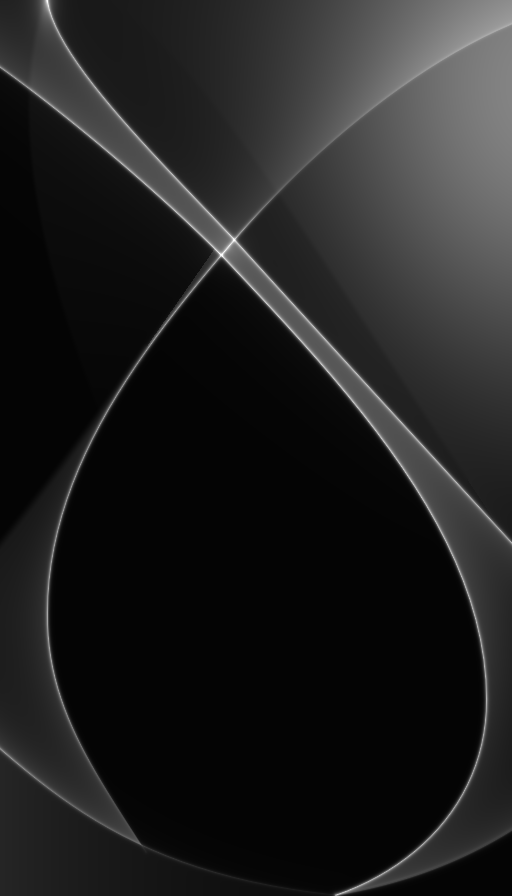
This background is drawn by a Shadertoy shader. Its source:

```glsl
// Monochrome ribbons of light: thin bright curves cross and close into a dark drop.
// Each curve is a chain of cubic arcs giving a signed distance; the signs mask
// translucent veils, and falloffs of the distances add rims and soft glows.

// Signed distance to a cubic arc, positive on the left of its travel.
float arc(vec2 p, vec2 a, vec2 b, vec2 c, vec2 d) {
    const int STEPS = 24;
    float nearest = 1e3, side = 1.0;
    vec2 from = a;
    for (int i = 1; i <= STEPS; i++) {
        float t = float(i) / float(STEPS), s = 1.0 - t;
        vec2 to = s*s*s*a + 3.0*s*s*t*b + 3.0*s*t*t*c + t*t*t*d;
        vec2 e = to - from, w = p - from;
        float dist = length(w - e * clamp(dot(w, e) / dot(e, e), 0.0, 1.0));
        if (dist < nearest) {
            nearest = dist;
            side = e.x * w.y - e.y * w.x < 0.0 ? -1.0 : 1.0;
        }
        from = to;
    }
    return nearest * side;
}

float closer(float a, float b) { return abs(a) < abs(b) ? a : b; }

float glow(float d, float width) { return exp(-abs(d) / width); }

// Soft mask of the positive side of a curve.
float cover(float d, float blur) { return smoothstep(-blur, blur, d); }

void mainImage(out vec4 fragColor, in vec2 fragCoord) {
    vec2 p = fragCoord / iResolution.y;
    float edge = max(0.001, 0.75 / iResolution.y);

    // Main curves
    vec2 knot = vec2(0.247, 0.715), cross2 = vec2(0.264, 0.730);
    vec2 belly = vec2(0.543, 0.219), hip = vec2(0.053, 0.316), foot = vec2(0.375, 0.001);

    float drop = arc(p, vec2(-0.026, 0.943), vec2(0.052, 0.891), vec2(0.169, 0.793), knot);
    drop = closer(drop, arc(p, knot, vec2(0.391, 0.5625), vec2(0.543, 0.401), belly));
    drop = closer(drop, arc(p, belly, vec2(0.543, 0.115), vec2(0.475, 0.036), foot));

    float diagonal = arc(p, vec2(0.052, 1.007), vec2(0.055, 0.941), vec2(0.169, 0.831), cross2);
    diagonal = closer(diagonal, arc(p, cross2, vec2(0.371, 0.612), vec2(0.478, 0.496), vec2(0.586, 0.378)));

    float sweep = arc(p, vec2(0.586, 0.979), vec2(0.462, 0.932), vec2(0.332, 0.818), knot);
    sweep = closer(sweep, arc(p, knot, vec2(0.146, 0.596), vec2(0.053, 0.466), hip));
    sweep = closer(sweep, arc(p, hip, vec2(0.052, 0.212), vec2(0.104, 0.141), vec2(0.163, 0.049)));

    // Lower rims and faint folds
    float lowerLeft = arc(p, vec2(-0.020, 0.182), vec2(0.078, 0.095), vec2(0.169, 0.023), foot);
    float lowerRight = arc(p, vec2(0.586, 0.083), vec2(0.521, 0.039), vec2(0.449, 0.013), foot);
    float veilTop = arc(p, vec2(-0.020, 0.368), vec2(0.039, 0.440), vec2(0.098, 0.518), vec2(0.163, 0.612));
    float foldLeft = arc(p, vec2(0.052, 1.007), vec2(-0.013, 0.818), vec2(0.091, 0.557), vec2(0.228, 0.284));
    float foldRight = arc(p, vec2(0.104, 1.007), vec2(0.208, 0.961), vec2(0.313, 0.779), vec2(0.521, 0.466));

    // Masks of the regions between the curves
    float outside = cover(drop, edge);
    float sky = cover(diagonal, edge);
    float aboveSweep = cover(-sweep, edge);
    float ground = cover(-lowerLeft, edge);
    float band = outside * (1.0 - sky) * cover(-lowerRight, 2.0 * edge);
    float leftVeil = (1.0 - outside) * aboveSweep * cover(-veilTop, 0.006) * (1.0 - ground);
    float inner = (1.0 - outside) * (1.0 - ground);

    // Dark ground with a faint lift beside the folds
    float light = 0.016;
    light += inner * aboveSweep * 0.03 * cover(foldLeft, 0.003) * smoothstep(0.4, 0.85, p.y);
    light += inner * 0.035 * glow(drop, 0.04) * smoothstep(0.35, 0.65, p.y);

    // Upper right wash
    vec2 fromLamp = (p - vec2(0.612, 0.883)) * vec2(1.0, 0.75) / 0.263;
    float wash = 0.45 * exp(-dot(fromLamp, fromLamp));
    wash *= mix(0.8, 1.0, cover(foldRight, 0.004));
    wash += 0.07 * smoothstep(0.55, 1.0, p.y);
    wash += 0.12 * aboveSweep * glow(sweep, 0.05);
    wash += 0.03 * glow(diagonal, 0.02);
    light += sky * wash;

    // Bright band between the drop and the diagonal
    float bandLight = 0.08 + 0.21 * glow(drop, 0.045) + 0.14 * glow(diagonal, 0.02);
    bandLight *= mix(0.45, 1.0, smoothstep(0.1, 0.5, p.y));
    bandLight *= mix(0.8, 1.0, cover(foldLeft, 0.004));
    bandLight += 0.12 * glow(lowerRight, 0.03);
    light += band * bandLight;

    // Left veil and lower left ground
    float veilLight = 0.09 + 0.10 * glow(sweep, 0.02) + 0.08 * glow(lowerLeft, 0.02);
    light += leftVeil * veilLight * mix(1.0, 0.65, smoothstep(0.3, 0.5, p.y));
    light += inner * 0.06 * glow(lowerLeft, 0.015) * exp(-p.x / 0.2);
    light += ground * 0.13 * exp(-p.x / 0.25);

    // Fine bright rims
    float hair = max(0.0014, 0.7 / iResolution.y);
    float sweepRim = mix(0.5, 0.06, smoothstep(0.24, 0.34, p.x)) * smoothstep(0.03, 0.28, p.y);
    light += 0.6 * glow(drop, hair) * mix(0.8, 1.0, smoothstep(0.95, 0.65, p.y));
    light += 0.52 * glow(diagonal, hair);
    light += (sweepRim + 0.05) * glow(sweep, hair);
    light += 0.42 * exp(-max(p.x, 0.0) / 0.18) * glow(lowerLeft, hair);
    light += 0.13 * glow(lowerRight, hair * 1.5);

    // Flares at the crossing and at the top
    light += 0.15 * glow(length(p - mix(knot, cross2, 0.5)), 0.012);
    light += 0.4 * glow(length((p - vec2(0.052, 1.0)) * vec2(1.6, 0.6)), 0.01);

    fragColor = vec4(vec3(clamp(light, 0.0, 1.0)), 1.0);
}
```
